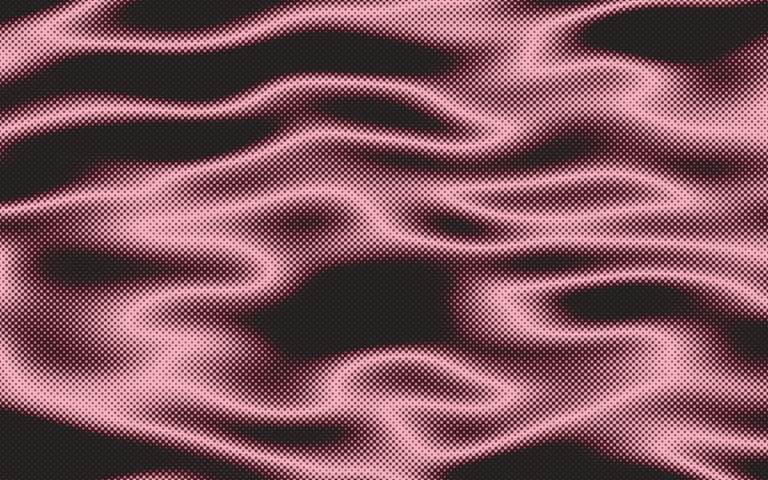
A Shadertoy shader for this background:

```glsl
// Rippling pink bands on near-black, drawn as a fine staggered halftone.
// Stretched, warped gradient noise is folded into soft ridges; the resulting
// tone sets the dot size and shifts the dark inks from maroon to green-grey.

const float TAU = 6.2831853;
const float DOT_PITCH = 1.0 / 75.0;   // fraction of canvas height
const float DOT_SOFTNESS = 0.46;

const vec3 PINK      = vec3(0.97, 0.70, 0.76);
const vec3 MAROON    = vec3(0.25, 0.07, 0.11);
const vec3 CHARCOAL  = vec3(0.14, 0.12, 0.12);
const vec3 DIM_GREEN = vec3(0.34, 0.36, 0.32);

// Unit gradient direction for a lattice corner
vec2 gradientAt(vec2 corner) {
    vec3 h = fract(vec3(corner.xyx) * vec3(0.1031, 0.1030, 0.0973));
    h += dot(h, h.yzx + 33.33);
    float angle = TAU * fract((h.x + h.y) * h.z);
    return vec2(cos(angle), sin(angle));
}

float gradientNoise(vec2 p) {
    vec2 cell = floor(p);
    vec2 f = p - cell;
    vec2 u = f * f * f * (f * (f * 6.0 - 15.0) + 10.0);
    vec2 e = vec2(0.0, 1.0);
    float a = dot(gradientAt(cell), f);
    float b = dot(gradientAt(cell + e.yx), f - e.yx);
    float c = dot(gradientAt(cell + e.xy), f - e.xy);
    float d = dot(gradientAt(cell + e.yy), f - e.yy);
    return mix(mix(a, b, u.x), mix(c, d, u.x), u.y);
}

// Brightness of the ripples: 1 on the ridge lines, 0 inside the pools
float rippleTone(vec2 p) {
    vec2 warp = vec2(gradientNoise(p * vec2(2.0, 4.0) + 17.3),
                     gradientNoise(p * vec2(2.8, 1.6) + 41.7));
    vec2 q = p + warp * vec2(0.14, 0.05);
    float height = gradientNoise(q * vec2(1.5, 7.2) + 8.4)
                 + 0.25 * gradientNoise(q * vec2(3.6, 11.0) + 63.1);
    float swell = 1.2 + 0.8 * gradientNoise(p * vec2(1.3, 2.0) + 29.5);
    float depth = abs(height) * swell;
    float body = 1.0 - smoothstep(-0.09, 0.40, depth);
    float crest = exp(-depth * 30.0);
    return clamp(0.95 * body + 0.14 * crest, 0.0, 1.0);
}

// Coverage of a staggered dot lattice for a given tone
float halftone(vec2 p, float tone) {
    vec2 wave = cos(TAU * p / DOT_PITCH);
    float lattice = 0.5 + 0.5 * wave.x * wave.y;
    float threshold = mix(1.04, 0.05, tone);
    return smoothstep(threshold - DOT_SOFTNESS, threshold + DOT_SOFTNESS, lattice);
}

void mainImage(out vec4 fragColor, in vec2 fragCoord) {
    vec2 p = fragCoord / iResolution.y;
    float tone = rippleTone(p);
    float coverage = halftone(p, tone);

    // Both inks cool down toward green-grey in the deepest pools
    float warmth = smoothstep(0.0, 0.28, tone);
    vec3 ground = mix(CHARCOAL, MAROON, warmth);
    vec3 dots = mix(DIM_GREEN, PINK, warmth);

    fragColor = vec4(mix(ground, dots, coverage), 1.0);
}
```
